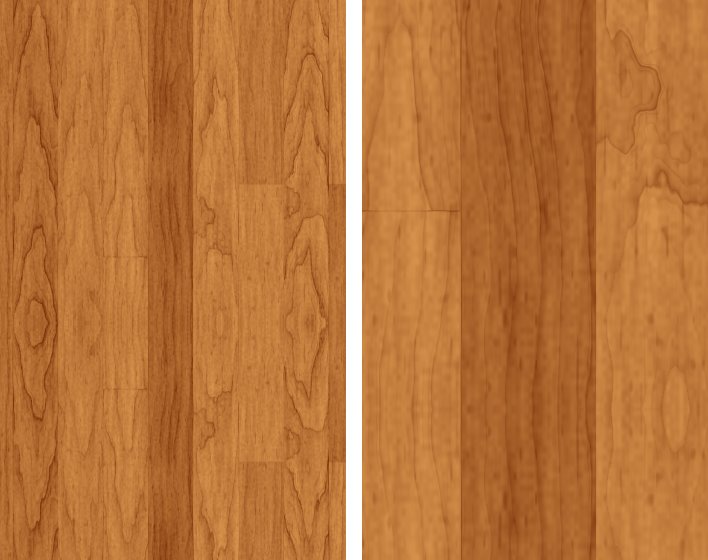
Left: the whole. Right: its middle third, enlarged.
Reproduce this texture procedurally as a WebGL 2 fragment shader.

```glsl
#version 300 es
precision highp float;
// Book-matched cherry plank floor: vertical boards mirrored about one level.
// Growth rings are contours of a warped distance field in each board, with
// stretched noise for fibres and pores, and faint seams at edges and joints.
#define BOARD_WIDTH 0.1305
#define FIRST_SEAM 0.037
#define MIRROR_Y 0.423
#define RING_DARKNESS 0.66
#define RING_SHADE 0.26
#define FIBRE_DEPTH 0.52
#define STREAK_DEPTH 0.42
#define GRAIN_DEPTH 0.22
#define PORE_DARKNESS 0.30
#define SEAM_DARKNESS 0.16

uniform vec2 u_resolution;
out vec4 fragColor;

const vec3 DARK_WOOD = vec3(0.57, 0.29, 0.10);
const vec3 LIGHT_WOOD = vec3(0.80, 0.53, 0.27);

// Per board: outer tone, tone between joints, joint distance, ring figure
const vec4 BOARDS[9] = vec4[9](
    vec4(0.60, 0.60, -1.0, 0.0), vec4(0.62, 0.62, -1.0, 5.2),
    vec4(0.82, 0.82, -1.0, 4.5), vec4(0.86, 0.91, 0.118, 5.0),
    vec4(0.44, 0.44, -1.0, 0.0), vec4(0.91, 0.91, -1.0, 4.5),
    vec4(0.70, 0.91, 0.248, 0.0), vec4(0.84, 0.84, -1.0, 8.0),
    vec4(0.96, 0.62, 0.248, 0.0));

// Per board: knot position across, distance from mirror, strength; ring contrast
const vec4 KNOTS[9] = vec4[9](
    vec4(0.0, 0.0, 0.0, 0.5), vec4(0.08, 0.0, -0.9, 1.0), vec4(0.2, 0.04, 0.7, 0.5),
    vec4(0.0, 0.0, 0.0, 0.6), vec4(0.0, 0.40, 0.9, 0.5), vec4(-0.2, 0.185, 1.3, 0.7),
    vec4(0.0, 0.0, 0.0, 0.35), vec4(-0.15, 0.21, 1.0, 1.0), vec4(0.0, 0.0, 0.0, 0.5));

float hash(vec2 p) {
    vec3 q = fract(vec3(p.xyx) * 0.1031);
    q += dot(q, q.yzx + 33.33);
    return fract((q.x + q.y) * q.z);
}

float noise(vec2 p) {
    vec2 i = floor(p), f = fract(p);
    f = f * f * (3.0 - 2.0 * f);
    return mix(mix(hash(i), hash(i + vec2(1, 0)), f.x),
               mix(hash(i + vec2(0, 1)), hash(i + vec2(1, 1)), f.x), f.y);
}

// Layered noise centred on zero
float fbm(vec2 p) {
    float sum = 0.0, gain = 0.5;
    for (int i = 0; i < 3; i++) {
        sum += gain * (noise(p) - 0.5);
        p = p * 2.03 + 17.7;
        gain *= 0.5;
    }
    return sum;
}

float knotMask(vec2 local, int board, float seed) {
    vec2 toKnot = (local - KNOTS[board].xy) * vec2(1.0, 8.0);
    toKnot += 0.4 * vec2(fbm(local * vec2(4, 30) + seed), fbm(local * vec2(5, 35) - seed));
    return exp(-11.0 * dot(toKnot, toKnot));
}

// Ring height: nested pointed ovals, or straight grain when figure is zero
float ringField(vec2 local, int board, float seed) {
    float figure = BOARDS[board].w;
    float u = local.x + 0.22 * fbm(vec2(seed, local.y * 11.0));
    float field = u * 5.0 + 1.6 * fbm(vec2(local.x * 3.0 + seed, local.y * 7.0));
    if (figure > 0.0 && local.y > BOARDS[board].z)
        field = pow(abs(u - 0.04) * 2.2, 1.4) + local.y * figure
              + 0.9 * fbm(vec2(local.x * 4.0 + seed, local.y * 12.0));
    field += KNOTS[board].z * knotMask(local, board, seed);
    return field + 0.16 * fbm(vec2(local.x * 14.0 + seed, local.y * 50.0));
}

// Dark line with a crisp outer side and a quickly fading inner side
float ringLine(float field, float softness) {
    float phase = fract(field);
    return max(exp(-phase / softness), smoothstep(1.0 - softness, 1.0, phase));
}

float thinLine(float dist, float halfWidth, float pixel) {
    return 1.0 - smoothstep(halfWidth, halfWidth + pixel, abs(dist));
}

void main() {
    vec2 uv = gl_FragCoord.xy / u_resolution;
    vec2 pixel = 1.0 / u_resolution;
    float dist = abs(uv.y - MIRROR_Y);

    // Board layout
    float column = (uv.x - FIRST_SEAM) / BOARD_WIDTH + 1.0;
    int board = int(clamp(floor(column), 0.0, 8.0));
    vec2 local = vec2(fract(column) - 0.5, dist);
    float seed = float(board) * 23.7 + 4.0;
    vec4 style = BOARDS[board];
    float inner = 1.0 - smoothstep(-pixel.y, pixel.y, dist - style.z);
    float tone = mix(style.x, style.y, inner);

    // Growth rings that fade in and out, a main set and a fainter finer set
    float field = ringField(local, board, seed);
    float softness = clamp(fwidth(field), 0.05, 0.2);
    float fade = smoothstep(0.15, 0.75, noise(vec2(local.x * 4.0 + seed, dist * 14.0)));
    float contrast = KNOTS[board].w * mix(1.0, 0.6, inner);
    float ring = ringLine(field, softness) * mix(0.35, 1.1, fade);
    ring += 0.4 * ringLine(field * 3.0 + 0.4, min(softness * 2.5, 0.35)) * fade;
    tone -= RING_DARKNESS * contrast * ring;
    tone -= RING_SHADE * contrast * (exp(-3.5 * fract(field)) - 0.27);
    tone -= 0.2 * abs(KNOTS[board].z) * knotMask(local, board, seed);

    // Broad streaks, fibres, fine grain and short pores
    tone += STREAK_DEPTH * fbm(vec2(uv.x * 40.0 + seed, dist * 5.0));
    tone += FIBRE_DEPTH * fbm(vec2(uv.x * 125.0 + seed, dist * 18.0));
    tone += GRAIN_DEPTH * (noise(vec2(uv.x * 230.0, dist * 260.0) + seed) - 0.5);
    float pore = noise(vec2(uv.x * 200.0 + seed, dist * 75.0));
    tone -= PORE_DARKNESS * smoothstep(0.78, 1.0, pore);

    // Broken seams between boards and at the butt joints
    float edge = (0.5 - abs(local.x)) * BOARD_WIDTH;
    float seam = max(thinLine(edge, 0.0006, pixel.x), thinLine(dist - style.z, 0.0004, pixel.y));
    tone -= SEAM_DARKNESS * seam * noise(vec2(uv.x * 9.0, dist * 16.0));

    fragColor = vec4(mix(DARK_WOOD, LIGHT_WOOD, clamp(tone, -0.35, 1.15)), 1.0);
}
```
